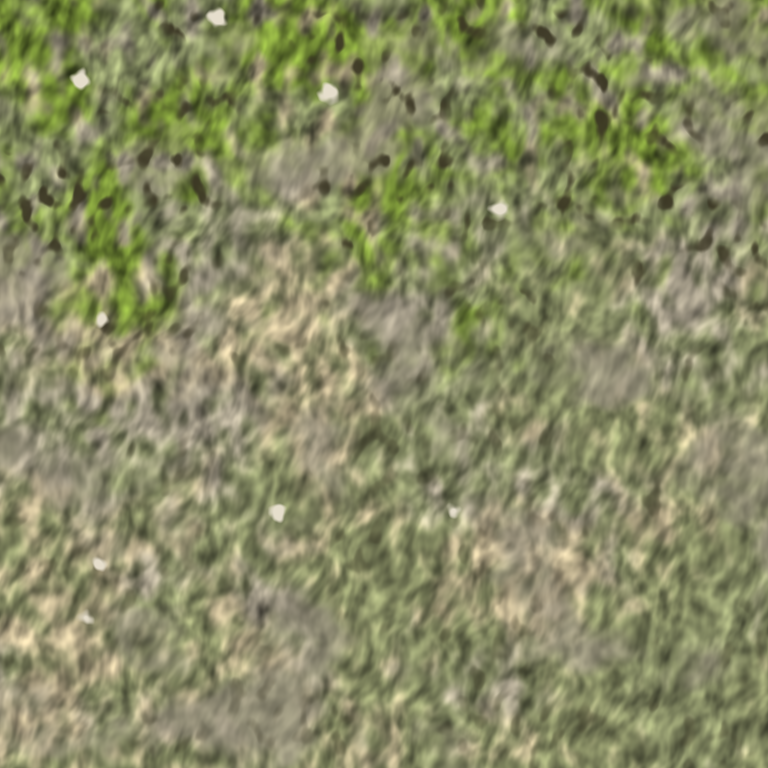
A three.js fragment shader for this texture:

```glsl
varying vec2 vUv;

#define STRAW vec3(0.67, 0.62, 0.50)
#define BARE_SOIL vec3(0.60, 0.57, 0.50)
#define DULL_GREEN vec3(0.49, 0.52, 0.36)
#define LUSH_GREEN vec3(0.43, 0.52, 0.20)
#define SHADE vec3(0.23, 0.21, 0.14)
#define PALE_STONE vec3(0.90, 0.87, 0.80)
#define BLADE_SCALE vec2(46.0, 27.0)
#define BLADE_CONTRAST 0.58
#define BLADE_SLANT 0.22
#define LUSH_EDGE 0.70
#define STONE_CELLS 13.0
#define STONE_SHARE 0.025

float hash(vec2 p) {
  return fract(sin(dot(p, vec2(127.1, 311.7))) * 43758.5453);
}

// Dot product of a random unit gradient with the offset from its corner
float corner(vec2 cell, vec2 offset) {
  float angle = 6.2832 * hash(cell);
  return dot(vec2(cos(angle), sin(angle)), offset);
}

float noise(vec2 p) {
  vec2 i = floor(p), f = fract(p);
  vec2 u = f * f * f * (f * (f * 6.0 - 15.0) + 10.0);
  vec2 e = vec2(1.0, 0.0);
  float low = mix(corner(i, f), corner(i + e.xy, f - e.xy), u.x);
  float high = mix(corner(i + e.yx, f - e.yx), corner(i + e.xx, f - e.xx), u.x);
  return mix(low, high, u.y);
}

float fbm(vec2 p) {
  float sum = 0.0, amplitude = 1.0;
  for (int i = 0; i < 4; i++) {
    sum += amplitude * noise(p);
    p = mat2(1.6, 1.2, -1.2, 1.6) * p + 17.3;
    amplitude *= 0.5;
  }
  return sum;
}

// Short upright blades, leaning a little differently from place to place
float blades(vec2 p) {
  p += 0.012 * vec2(noise(p * 14.0), noise(p * 14.0 + 31.0));
  p.x -= p.y * BLADE_SLANT;
  vec2 q = p * BLADE_SCALE;
  float coarse = noise(q + 5.0);
  float medium = noise(mat2(1.7, 0.5, -0.6, 1.9) * q + 41.0);
  float fine = noise(mat2(3.1, -0.8, 0.9, 3.0) * q + 73.0);
  return coarse + 0.65 * medium + 0.22 * fine;
}

// Sparse rounded pale stones, one at most in each cell
float stones(vec2 p) {
  vec2 q = p * STONE_CELLS;
  vec2 cell = floor(q);
  vec2 center = 0.3 + 0.4 * vec2(hash(cell + 3.1), hash(cell + 8.7));
  float radius = mix(0.06, 0.16, hash(cell + 5.3));
  float d = length(fract(q) - center) + 0.09 * noise(q * 6.0);
  float present = step(hash(cell + 1.9), STONE_SHARE);
  return present * (1.0 - smoothstep(radius - 0.05, radius + 0.05, d));
}

void main() {
  vec2 p = vUv;
  float grain = blades(p);
  float tuft = noise(p * vec2(34.0, 26.0) + 11.0);

  // Broad patches of ground cover
  float height = p.y + 0.12 * (0.5 - p.x) + 0.22 * fbm(p * 4.5 + 2.0);
  float lush = smoothstep(LUSH_EDGE - 0.13, LUSH_EDGE + 0.13, height + 0.18 * tuft);
  float bare = smoothstep(0.05, 0.45, fbm(p * vec2(4.5, 5.5) + 23.0) + 0.12 * tuft);
  float dullField = 0.1 + 0.45 * (p.x - p.y) + fbm(p * 5.0 + 57.0);
  float dull = smoothstep(-0.5, 0.5, dullField + 0.8 * tuft - 0.35 * grain);

  // Ground colour
  vec3 dry = mix(STRAW, BARE_SOIL, smoothstep(-0.2, 0.25, fbm(p * 6.0 + 88.0) + 0.3 * (p.y - 0.4)));
  vec3 color = mix(dry, DULL_GREEN, dull * 0.9);
  vec3 leaf = mix(DULL_GREEN, LUSH_GREEN, smoothstep(-0.35, 0.25, fbm(p * 9.0 + 61.0)));
  color = mix(color, leaf, lush * smoothstep(-0.6, 0.1, tuft + 0.2 * grain));
  color = mix(color, BARE_SOIL, bare * 0.75);

  // Light and dark blades, calmer on bare ground
  float contrast = BLADE_CONTRAST * (1.0 + 0.25 * lush) * (1.0 - 0.5 * bare);
  color *= 1.0 + contrast * grain;
  color *= 1.0 + 0.10 * fbm(p * 11.0 + 140.0);

  // Dark gaps gathered in clumps, mostly among the lush growth
  float clump = smoothstep(-0.05, 0.35, fbm(p * vec2(7.0, 10.0) + 36.0));
  float gap = smoothstep(0.08, 0.42, noise(p * vec2(44.0, 36.0) + 97.0) - 0.25 * grain);
  color = mix(color, SHADE, gap * clump * mix(0.3, 0.9, smoothstep(0.45, 0.75, p.y)));

  color = mix(color, PALE_STONE, stones(p));
  gl_FragColor = vec4(clamp(color, 0.0, 1.0), 1.0);
}
```
